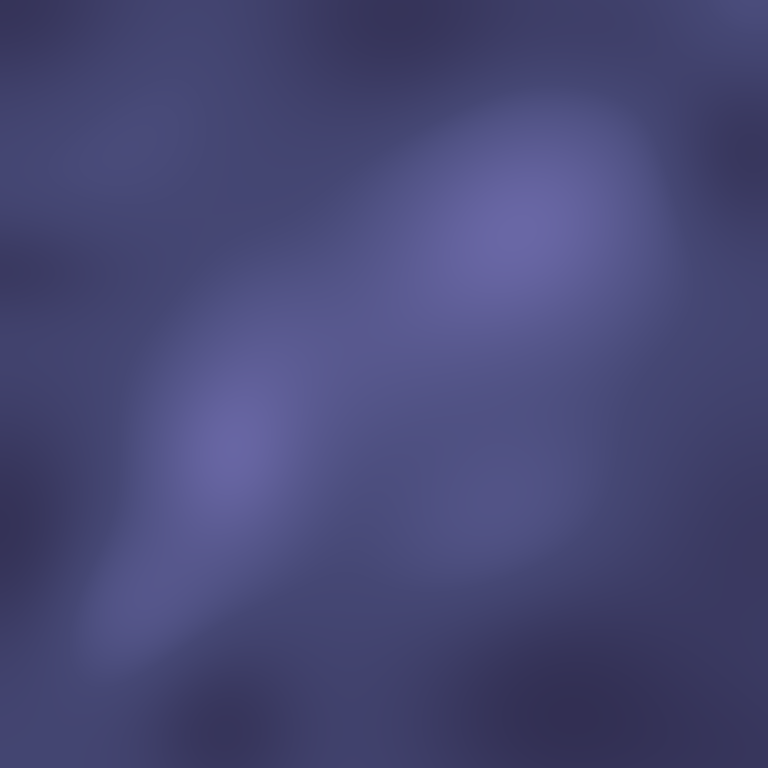
This background is drawn by a WebGL 2 fragment shader. Its source:

```glsl
#version 300 es
precision highp float;
// Soft violet haze: a diagonal band of blurred light between dark clouds.

uniform vec2 u_resolution;
out vec4 fragColor;

// Gaussian ellipse with its long axis turned by an angle in radians
float glow(vec2 p, vec2 center, vec2 radii, float angle) {
    float c = cos(angle), s = sin(angle);
    vec2 d = mat2(c, -s, s, c) * (p - center) / radii;
    return exp(-dot(d, d));
}

float glow(vec2 p, vec2 center, vec2 radii) {
    return glow(p, center, radii, 0.0);
}

// Bright band and the lights along it
float lights(vec2 p) {
    float light = 0.22 * glow(p, vec2(0.50, 0.56), vec2(0.30, 0.13), 0.68);
    light += 0.45 * glow(p, vec2(0.69, 0.71), vec2(0.17, 0.16), 0.4);
    light += 0.42 * glow(p, vec2(0.297, 0.408), vec2(0.10, 0.13));
    light += 0.12 * glow(p, vec2(0.35, 0.57), vec2(0.10));
    light += 0.22 * glow(p, vec2(0.65, 0.32), vec2(0.17, 0.13), 0.7);
    light += 0.25 * glow(p, vec2(0.18, 0.21), vec2(0.12, 0.10), 0.6);
    light += 0.09 * glow(p, vec2(0.17, 0.83), vec2(0.20, 0.12), 0.8);
    light += 0.12 * glow(p, vec2(0.97, 0.99), vec2(0.10));
    return light;
}

// Dark clouds, mostly along the borders
float shadows(vec2 p) {
    float shade = 0.30 * glow(p, vec2(0.52, 0.98), vec2(0.17, 0.14));
    shade += 0.30 * glow(p, vec2(0.00, 1.00), vec2(0.16, 0.12));
    shade += 0.12 * glow(p, vec2(0.80, 0.95), vec2(0.13, 0.10));
    shade += 0.27 * glow(p, vec2(0.97, 0.80), vec2(0.11, 0.12));
    shade += 0.22 * glow(p, vec2(0.00, 0.65), vec2(0.15, 0.07));
    shade += 0.33 * glow(p, vec2(0.00, 0.31), vec2(0.12, 0.16));
    shade += 0.28 * glow(p, vec2(0.29, 0.05), vec2(0.11, 0.12));
    shade += 0.36 * glow(p, vec2(0.72, 0.08), vec2(0.19, 0.17));
    shade += 0.20 * glow(p, vec2(1.00, 0.30), vec2(0.16, 0.18));
    shade += 0.20 * glow(p, vec2(1.00, 0.00), vec2(0.20, 0.13));
    return shade;
}

void main() {
    vec2 p = gl_FragCoord.xy / u_resolution;
    float level = clamp(0.38 + lights(p) - shadows(p), 0.0, 1.0);

    // Indigo shadow through slate blue to pale violet
    vec3 indigo = vec3(0.195, 0.185, 0.325);
    vec3 slate = vec3(0.280, 0.290, 0.470);
    vec3 violet = vec3(0.425, 0.415, 0.665);
    vec3 color = mix(indigo, slate, smoothstep(-0.2, 0.6, level) * 1.25 - 0.195);
    color = mix(color, violet, max(level - 0.42, 0.0) / 0.58);
    fragColor = vec4(color, 1.0);
}
```
